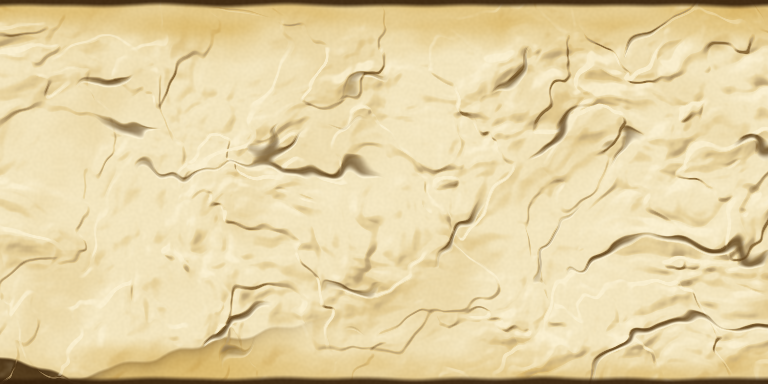
This texture is drawn by a WebGL 2 fragment shader. Its source:

```glsl
#version 300 es
precision highp float;
// Crumpled cream plaster skin on a golden ground, with dark rims above and below.
// A warped noise height field holds folds, flaked ledges and lumps; its slope
// toward the light picks the tone, and broken cracks are laid on top.

uniform vec2 u_resolution;
out vec4 fragColor;

const vec3 LIGHT_CREAM = vec3(0.985, 0.945, 0.825);
const vec3 CREAM       = vec3(0.952, 0.897, 0.742);
const vec3 SAND        = vec3(0.910, 0.825, 0.615);
const vec3 SHADE       = vec3(0.720, 0.620, 0.440);
const vec3 GOLD        = vec3(0.865, 0.730, 0.420);
const vec3 BROWN       = vec3(0.500, 0.370, 0.170);
const vec3 DARK        = vec3(0.210, 0.125, 0.040);
const vec2 LIGHT_DIR   = vec2(-0.51, 0.86);
const float WARP       = 0.13;   // bending of the folds
const float FOLD_DEPTH = 0.022;
const float LEDGE      = 0.011;  // height of flaked steps
const float SLOPE_STEP = 0.004;
const float RIM        = 0.015;

vec2 hashDir(vec2 cell) {
    float a = 6.2832 * fract(sin(dot(cell, vec2(127.1, 311.7))) * 43758.5);
    return vec2(cos(a), sin(a));
}

// Gradient noise, roughly -1 to 1
float noise(vec2 p) {
    vec2 i = floor(p), f = p - i;
    vec2 u = f * f * f * (f * (f * 6.0 - 15.0) + 10.0);
    vec2 e = vec2(1.0, 0.0);
    float low  = mix(dot(hashDir(i), f), dot(hashDir(i + e), f - e), u.x);
    float high = mix(dot(hashDir(i + e.yx), f - e.yx), dot(hashDir(i + 1.0), f - 1.0), u.x);
    return 1.4 * mix(low, high, u.y);
}

float fbm(vec2 p) {
    float sum = 0.0, amp = 0.6;
    for (int k = 0; k < 4; k++) {
        sum += amp * noise(p);
        p = p * 2.03 + 7.3;
        amp *= 0.48;
    }
    return sum;
}

// First axis of the result runs along the given angle
vec2 turn(vec2 p, float a) {
    return vec2(cos(a) * p.x + sin(a) * p.y, cos(a) * p.y - sin(a) * p.x);
}

vec2 warp(vec2 p) {
    return p + WARP * vec2(fbm(p * 2.2 + 3.1), fbm(p * 2.2 + 17.7));
}

float crease(float n) { return sqrt(n * n + 0.006); }

// Broken dark fissures, denser to the right
float crack(vec2 p, vec2 w) {
    float n = noise(turn(w, 0.35) * vec2(1.7, 4.6) + 5.2) + 0.22 * noise(w * 13.0);
    float mask = smoothstep(0.08, 0.45, noise(p * 3.6 + 21.4) + 0.3 * (p.x - 0.9));
    return mask * (1.0 - smoothstep(0.01, 0.025 + 0.06 * mask, abs(n)));
}

float height(vec2 p) {
    vec2 w = warp(p);
    float rough = 0.22 + 0.9 * smoothstep(-0.25, 0.45, noise(p * 2.7 + 4.6) + 0.22 * (p.x - 0.9));
    float steep = crease(noise(turn(w, -0.95) * vec2(2.6, 11.0)));
    float flat_ = crease(noise(turn(w, 0.3) * vec2(4.0, 10.0) + 31.0));
    float side = smoothstep(-0.35, 0.35, p.x - 1.15 + 0.6 * noise(p * 2.0 + 8.8));
    float h = FOLD_DEPTH * rough * mix(steep, flat_, side);
    h += rough * (0.010 * noise(w * 15.0 + 2.0) + 0.0035 * noise(w * 33.0));
    h += 0.03 * fbm(w * 2.6 + 12.0);
    for (int k = 0; k < 2; k++) {
        float layer = fbm(w * (2.1 + float(k)) + 9.7 * float(k + 1));
        h += LEDGE * smoothstep(-0.03, 0.03, layer) * (0.3 + 0.7 * rough);
    }
    return h - 0.010 * crack(p, w);
}

void main() {
    vec2 p = gl_FragCoord.xy / u_resolution.y;
    float x = p.x * 2.0 * u_resolution.y / u_resolution.x;
    float y = p.y;

    // Golden ground showing at the two long sides
    float ragged = 0.07 * fbm(vec2(p.x * 4.0, y * 7.0) + 40.0);
    float gold = smoothstep(0.84, 0.97, y + ragged);
    gold = max(gold, 0.85 * (1.0 - smoothstep(0.015, 0.12, y + ragged)));

    // Curled lower edge of the skin at the left
    float edge = 0.012 + 0.25 * max(x - 0.18, 0.0) + 0.32 * max(0.18 - x, 0.0);
    float under = edge + 0.018 * noise(p * vec2(11.0, 3.0)) - y;
    float below = smoothstep(-0.004, 0.006, under) * (1.0 - smoothstep(0.5, 0.95, x));

    // Slope toward the light
    float h = height(p);
    vec2 grad = vec2(height(p + vec2(SLOPE_STEP, 0.0)) - h,
                     height(p + vec2(0.0, SLOPE_STEP)) - h) / SLOPE_STEP;
    float lit = -dot(grad, LIGHT_DIR) * (1.0 - 0.55 * gold);

    // Tones of the skin, then of the ground
    vec3 col = mix(CREAM, SAND, 0.75 * smoothstep(-0.1, 0.6, fbm(p * 3.1 + 50.0)));
    col = mix(col, mix(GOLD, SAND, 0.35 + 0.5 * noise(p * vec2(5.0, 19.0))), 0.9 * gold);
    col = mix(col, mix(GOLD, BROWN, 0.75 * exp(-max(under, 0.0) / 0.018)), 0.8 * below);
    col = mix(col, DARK, 0.8 * below * (1.0 - smoothstep(0.1, 0.3, x)));

    // Relief light and shade
    col = mix(col, LIGHT_CREAM, 0.8 * smoothstep(0.03, 0.55, lit) * (1.0 - 0.6 * max(gold, below)));
    col = mix(col, col * SAND / CREAM, smoothstep(0.02, 0.32, -lit));
    col = mix(col, SHADE, 0.85 * smoothstep(0.26, 0.75, -lit));
    col = mix(col, BROWN, 0.8 * smoothstep(0.7, 1.4, -lit));
    col = mix(col, mix(BROWN, DARK, 0.45), 0.75 * crack(p, warp(p)) * (1.0 - gold));

    // Dark rims and fine grain
    float rim = min(y, 1.0 - y) + 0.006 * noise(vec2(p.x * 6.0, y * 2.0));
    col = mix(col, DARK, 0.92 * (1.0 - smoothstep(RIM * 0.4, RIM * 1.5, rim)));
    col += 0.012 * noise(p * 105.0);
    fragColor = vec4(clamp(col, 0.0, 1.0), 1.0);
}
```
